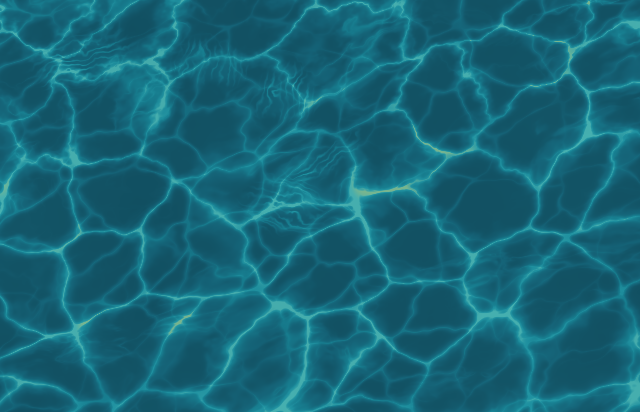
This texture is drawn by a Shadertoy shader. Its source:

```glsl
// Sunlit pool water: a web of bright caustic filaments over deep teal.
// Warped Voronoi borders form the web, ridged noise forms the folded veils,
// and a few patches of fine wavelets break up the surface.

float hash(vec2 p) {
    return fract(sin(dot(p, vec2(127.1, 311.7))) * 43758.5453);
}

vec2 hash2(vec2 p) {
    return vec2(hash(p), hash(p + 57.3));
}

float noise(vec2 p) {
    vec2 i = floor(p), f = fract(p);
    f = f * f * (3.0 - 2.0 * f);
    return mix(mix(hash(i), hash(i + vec2(1, 0)), f.x),
               mix(hash(i + vec2(0, 1)), hash(i + vec2(1, 1)), f.x), f.y);
}

float fbm(vec2 p) {
    float sum = 0.0, amp = 0.5;
    for (int i = 0; i < 4; i++) {
        sum += amp * noise(p);
        p = mat2(1.6, 1.2, -1.2, 1.6) * p + 7.3;
        amp *= 0.5;
    }
    return sum / 0.94;
}

vec2 warp(vec2 p) {
    return vec2(fbm(p), fbm(p + 31.7)) - 0.5;
}

// Thin crests where the noise crosses its middle value
float ridge(vec2 p) {
    return 1.0 - abs(2.0 * fbm(p) - 1.0);
}

// Distance to the nearest cell border, blended so that junctions thicken
float webDistance(vec2 p) {
    vec2 cell = floor(p), f = fract(p), nearest = vec2(8.0);
    for (int y = -1; y <= 1; y++)
    for (int x = -1; x <= 1; x++) {
        vec2 g = vec2(x, y);
        vec2 r = g + hash2(cell + g) - f;
        if (dot(r, r) < dot(nearest, nearest)) nearest = r;
    }
    float sum = 1e-9;
    for (int y = -2; y <= 2; y++)
    for (int x = -2; x <= 2; x++) {
        vec2 g = vec2(x, y);
        vec2 r = g + hash2(cell + g) - f;
        vec2 gap = r - nearest;
        if (dot(gap, gap) > 1e-5)
            sum += exp(-32.0 * dot(0.5 * (nearest + r), normalize(gap)));
    }
    return max(-log(sum) / 32.0, 0.0);
}

// Patch of fine wavelets inside a tilted ellipse
float wavelets(vec2 p, vec2 centre, vec2 radius, float tilt) {
    vec2 d = p - centre;
    d = mat2(cos(tilt), -sin(tilt), sin(tilt), cos(tilt)) * d;
    d += 0.05 * warp(p * 14.0);
    float mask = smoothstep(1.0, 0.2, length(d / radius));
    float wave = 0.5 + 0.5 * sin(380.0 * d.y + 14.0 * fbm(p * 22.0));
    return mask * (0.1 + 0.7 * wave * wave * wave * noise(p * 35.0));
}

vec3 waterColour(float light) {
    vec3 c = mix(vec3(0.07, 0.32, 0.39), vec3(0.08, 0.38, 0.46), smoothstep(0.0, 0.18, light));
    c = mix(c, vec3(0.09, 0.49, 0.56), smoothstep(0.12, 0.55, light));
    c = mix(c, vec3(0.12, 0.56, 0.62), smoothstep(0.5, 0.75, light));
    return mix(c, vec3(0.27, 0.68, 0.68), smoothstep(0.72, 1.1, light));
}

void mainImage(out vec4 fragColor, in vec2 fragCoord) {
    vec2 p = fragCoord / iResolution.y;
    float rough = smoothstep(0.25, 0.95, p.y - 0.15 * p.x);

    // Main web, more torn towards the top left
    vec2 q = vec2(p.x * 4.5, (p.y - 0.18 * p.x) * 5.6);
    vec2 bent = q + 0.75 * warp(q * 0.9) + (0.12 + 0.3 * rough) * warp(q * 3.2 + 11.0);
    float web = webDistance(bent + 3.0);
    float strength = smoothstep(0.2, 0.7, fbm(q * 1.1 + 5.0));
    float veil = smoothstep(0.38, 0.68, fbm(q * 1.3 + 23.0));
    float folds = pow(ridge(bent * vec2(1.6, 2.2) + 2.0 * warp(q)), 4.0);

    float light = (0.25 + 0.45 * strength) * exp(-web / 0.024);
    light += (0.25 + 0.35 * veil) * (0.55 + 0.6 * folds) * exp(-web / mix(0.06, 0.15, veil));

    // Fainter, finer web and drifting folded veils
    float fine = webDistance(q * 1.5 + 0.9 * warp(q * 1.4 + 40.0) + 17.0);
    float fineMask = smoothstep(0.4, 0.7, fbm(q * 0.8 + 61.0));
    light += (0.08 + 0.3 * fineMask) * exp(-fine / 0.04);
    light += 0.22 * folds * folds * (0.2 + veil) * (0.5 + rough);

    // Wavelet patches
    light += wavelets(p, vec2(0.70, 0.50), vec2(0.13, 0.09), -0.3);
    light += wavelets(p, vec2(0.79, 0.62), vec2(0.13, 0.035), 0.6);
    light += wavelets(p, vec2(0.70, 0.77), vec2(0.08, 0.10), 1.3);
    light += wavelets(p, vec2(0.50, 0.85), vec2(0.06, 0.11), 1.4);
    light += wavelets(p, vec2(0.20, 0.86), vec2(0.17, 0.08), 0.3);

    vec3 colour = waterColour(light);
    colour += vec3(0.01, 0.035, 0.035) * (fbm(p * 3.0 + 9.0) - 0.5);
    // Rare warm glints on the brightest crests
    float glint = smoothstep(0.85, 1.15, light) * smoothstep(0.72, 0.9, noise(p * 9.0));
    colour += glint * vec3(0.2, 0.03, -0.12);
    fragColor = vec4(colour, 1.0);
}
```
